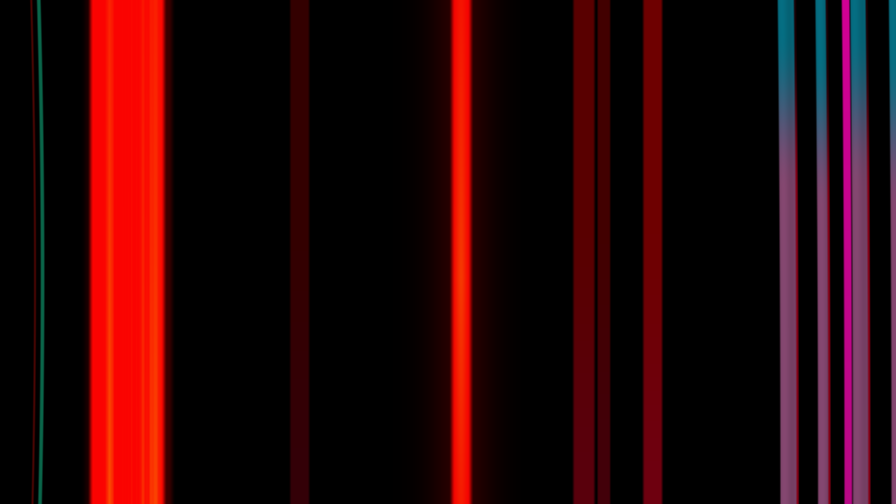
Write a WebGL 2 fragment shader that draws this background.

```glsl
#version 300 es
precision highp float;
// Vertical neon bars on black: red slabs, a glowing centre beam and teal-to-mauve ribbons.
uniform vec2 u_resolution;
out vec4 fragColor;

float hash(float n) {
    return fract(sin(n * 127.1) * 43758.55);
}

// One-dimensional gradient noise, roughly -0.5 to 0.5
float gradientNoise(float x) {
    float cell = floor(x), f = x - cell;
    float left = (hash(cell) * 2.0 - 1.0) * f;
    float right = (hash(cell + 1.0) * 2.0 - 1.0) * (f - 1.0);
    return mix(left, right, f * f * f * (f * (f * 6.0 - 15.0) + 10.0));
}

// Soft-edged vertical band from a to b
float band(float x, float a, float b, float soft) {
    return smoothstep(a - soft, a + soft, x) - smoothstep(b - soft, b + soft, x);
}

float bell(float x, float center, float width) {
    float d = (x - center) / width;
    return exp(-d * d);
}

// Wide red slab with orange streaks that warm towards the bottom
vec3 redSlab(float x, float y) {
    float streaks = bell(x, 0.1225, 0.0035) + 0.9 * bell(x, 0.1725, 0.006)
                  + 0.5 * bell(x, 0.160, 0.003);
    streaks += 0.6 * gradientNoise(x * 330.0) * band(x, 0.115, 0.18, 0.004);
    float orange = 0.01 + max(streaks, 0.0) * mix(0.27, 0.12, y);
    vec3 color = vec3(0.98, orange, 0.005) * band(x, 0.101, 0.183, 0.0035);
    color.r += 0.22 * band(x, 0.182, 0.192, 0.004);
    color.r += 0.10 * bell(x, 0.098, 0.004);
    return color;
}

// Narrow beam with a hot core and a wide dim halo
vec3 centerBeam(float x, float y) {
    float core = band(x, 0.5045, 0.5255, 0.0035);
    float hot = bell(x, 0.5145, 0.006) * mix(0.22, 0.09, abs(y - 0.45) * 2.0);
    float halo = 0.17 * exp(-pow(abs(x - 0.515) / 0.036, 2.0));
    return mix(vec3(halo, 0.0, 0.0), vec3(0.96, hot, 0.005), core);
}

// Flat dark red bands
vec3 darkBands(float x, float y) {
    float red = 0.20 * band(x, 0.324, 0.345, 0.0018);
    red += 0.35 * band(x, 0.640, 0.6635, 0.002);
    red += 0.26 * band(x, 0.667, 0.681, 0.0015);
    red += 0.43 * band(x, 0.718, 0.739, 0.002);
    return red * vec3(1.0, 0.0, mix(0.14, 0.0, smoothstep(0.0, 0.6, y)));
}

// Thin red and green lines bowed to the right
vec3 thinLines(float x, float y) {
    float bowed = x + 0.0035 * pow(abs(y - 0.45) * 2.0, 2.0);
    vec3 color = vec3(0.30, 0.02, 0.01) * band(bowed, 0.0380, 0.0402, 0.0012);
    return color + vec3(0.04, 0.40, 0.29) * band(bowed, 0.0455, 0.0495, 0.0013);
}

// Teal ribbons fading to mauve, each with a red fringe on its right
vec3 ribbons(float x, float y) {
    const vec2 edges[4] = vec2[4](vec2(0.868, 0.886), vec2(0.910, 0.9215),
                                  vec2(0.949, 0.966), vec2(0.992, 1.02));
    float bowed = x - 0.003 * (1.0 - y * y);
    vec3 color = vec3(0.0);
    for (int i = 0; i < 4; i++) {
        vec2 e = edges[i];
        float turn = 0.79 - 0.04 * float(i % 2);
        float teal = smoothstep(turn - 0.17, turn + 0.15, y);
        vec3 body = mix(vec3(0.52, 0.28, 0.44), vec3(0.02, 0.43, 0.51), teal);
        body *= 0.94 + 0.06 * sin((bowed - e.x) * 350.0);
        color += body * band(bowed, e.x, e.y, 0.0014);
        float fringe = band(bowed, e.y, e.y + 0.0025, 0.0012);
        color += vec3(0.50, 0.0, 0.08) * fringe * (1.0 - 0.8 * teal);
    }
    // Magenta strip beside the third ribbon
    vec3 magenta = mix(vec3(0.72, 0.03, 0.52), vec3(0.82, 0.0, 0.58), y);
    return color + magenta * band(bowed, 0.9395, 0.948, 0.0014);
}

void main() {
    vec2 uv = gl_FragCoord.xy / u_resolution;
    vec3 color = redSlab(uv.x, uv.y) + centerBeam(uv.x, uv.y) + darkBands(uv.x, uv.y);
    color += thinLines(uv.x, uv.y) + ribbons(uv.x, uv.y);
    fragColor = vec4(clamp(color, 0.0, 1.0), 1.0);
}
```
